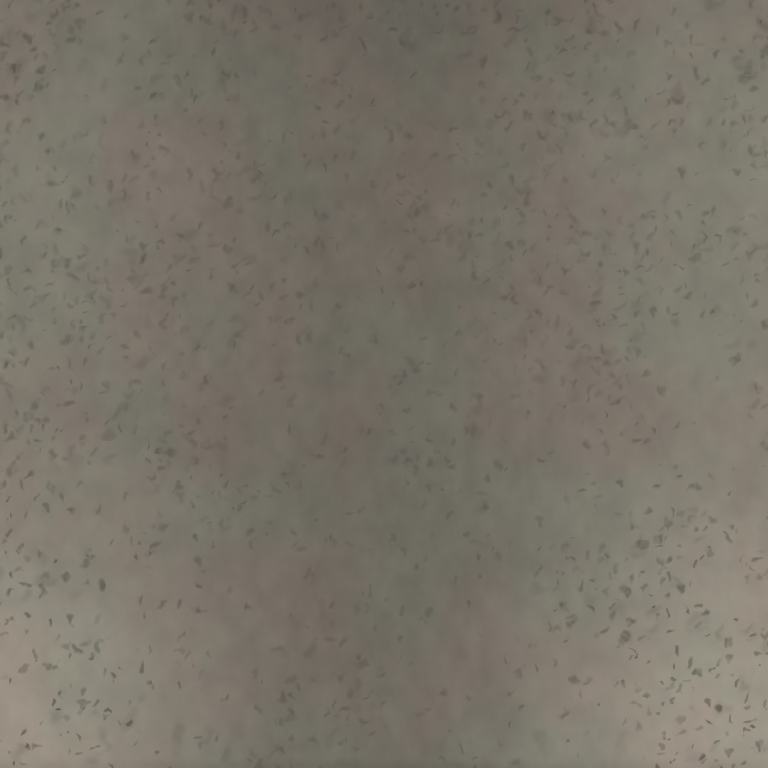
Write a Shadertoy shader that draws this texture.

```glsl
float hash(vec2 p) {
    vec3 q = fract(vec3(p.xyx) * 0.1031);
    q += dot(q, q.yzx + 33.33);
    return fract((q.x + q.y) * q.z);
}

vec2 hash2(vec2 p) {
    return vec2(hash(p), hash(p + vec2(57.3, 113.7)));
}

float noise(vec2 p) {
    vec2 i = floor(p), f = fract(p);
    f = f * f * (3.0 - 2.0 * f);
    float low = mix(hash(i), hash(i + vec2(1, 0)), f.x);
    float high = mix(hash(i + vec2(0, 1)), hash(i + vec2(1, 1)), f.x);
    return mix(low, high, f.y);
}

float fbm(vec2 p, int octaves) {
    float sum = 0.0, total = 0.0, amplitude = 1.0;
    for (int i = 0; i < octaves; i++) {
        sum += amplitude * noise(p);
        total += amplitude;
        amplitude *= 0.55;
        p = mat2(1.6, 1.2, -1.2, 1.6) * p + 17.3;
    }
    return sum / total;
}

// Scattered soft ellipses, one chance per cell
float specks(vec2 uv, float cells, float density, float softness, float seed) {
    vec2 p = uv * cells;
    p += 0.7 * (vec2(noise(p * 1.7 + seed), noise(p * 1.7 + seed + 41.0)) - 0.5);
    vec2 home = floor(p);
    float cover = 0.0;
    for (int y = -1; y <= 1; y++) {
        for (int x = -1; x <= 1; x++) {
            vec2 cell = home + vec2(x, y);
            vec2 id = cell + seed;
            vec2 d = p - cell - hash2(id);
            float angle = mix(0.1, 2.1, hash(id + 7.7));
            float c = cos(angle), s = sin(angle);
            d = vec2(c * d.x + s * d.y, c * d.y - s * d.x);
            float size = mix(0.2, 0.48, hash(id + 19.1));
            float r = length(d / vec2(size, size * 0.6));
            float present = step(hash(id + 31.9), density);
            float strength = mix(0.35, 1.0, hash(id + 43.3));
            float blob = 1.0 - smoothstep(1.0 - softness, 1.0 + softness, r);
            cover = max(cover, present * strength * blob);
        }
    }
    return cover;
}

// Dim central column, bright lower corners, shaded top
float lighting(vec2 uv, float side, float corner) {
    float light = 0.432 + 0.07 * side + 0.085 * corner;
    light += 0.014 * side * smoothstep(0.4, 1.0, uv.x);
    light -= 0.025 * smoothstep(0.8, 1.0, uv.y);
    light += 0.012 * smoothstep(0.35, 0.0, uv.y);
    return light - 0.025 * smoothstep(0.015, 0.0, uv.y);
}

void mainImage(out vec4 fragColor, in vec2 fragCoord) {
    vec2 uv = fragCoord / iResolution.xy;
    float side = smoothstep(0.04, 0.5, abs(uv.x - 0.48));
    float corner = side * smoothstep(0.5, 0.05, uv.y);
    float light = lighting(uv, side, corner);

    // Cloudy mottling, slightly stretched upward
    vec2 grain = uv * vec2(1.0, 0.8);
    light += 0.035 * (fbm(grain * 14.0, 3) - 0.5);
    light += 0.045 * (fbm(grain * 52.0 + 9.0, 3) - 0.5);

    // Dark flecks gather in clusters and sharpen near the lower corners
    float cluster = smoothstep(0.3, 0.7, fbm(uv * 9.0 + 23.0, 3));
    float density = mix(0.12, 0.5, cluster) * mix(0.65, 1.0, side);
    float softness = mix(0.85, 0.5, corner);
    float fine = specks(uv, 74.0, density, softness, 5.0);
    float broad = specks(uv, 44.0, density * 0.6, 0.9, 71.0);
    float depth = 0.055 + 0.03 * side + 0.1 * corner;
    light -= depth * fine + (0.035 + 0.02 * side) * broad;

    // Warm and greenish stains over the grey
    float stain = fbm(grain * 11.0 + 61.0, 4);
    float warmth = smoothstep(0.3, 0.7, stain + 0.1 * corner);
    vec3 greenGrey = vec3(0.985, 0.965, 0.87);
    vec3 warmGrey = vec3(1.015, 0.945, 0.865);
    vec3 color = light * mix(greenGrey, warmGrey, warmth);
    fragColor = vec4(color, 1.0);
}
```
